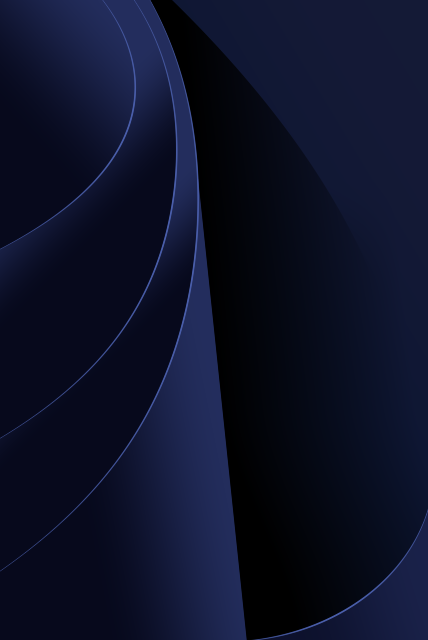
This background is drawn by a WebGL 1 fragment shader. Its source:

```glsl
precision highp float;
// Dark navy backdrop of overlapping curved folds with thin blue rims and a deep shadow.

uniform vec2 u_resolution;

const vec3 NIGHT = vec3(0.026, 0.035, 0.110);
const vec3 INDIGO = vec3(0.138, 0.178, 0.365);
const vec3 RIM = vec3(0.29, 0.37, 0.67);

// Coverage of the side where the distance is negative.
float cover(float d) {
  float pixel = 1.0 / u_resolution.x;
  return 1.0 - smoothstep(-0.6 * pixel, 0.6 * pixel, d);
}

// Signed distance to a bowed edge whose rightmost point is tip.
float bowDistance(vec2 p, vec2 tip, vec3 bend) {
  float t = (p.y - tip.y) / tip.y;
  float edge = tip.x - t * t * (bend.x + t * (bend.y + t * bend.z));
  float slope = t * (2.0 * bend.x + t * (3.0 * bend.y + t * 4.0 * bend.z)) / tip.y;
  return (p.x - edge) / sqrt(1.0 + slope * slope);
}

// Signed distance to the rounded lower right sweep, positive in the corner.
float cornerDistance(vec2 p) {
  vec2 radii = vec2(0.488, 0.410);
  vec2 e = vec2(p.x - 0.527, max(p.y - 1.094, 0.0)) / radii;
  float k = length(e);
  return (k - 1.0) * k / max(length(e / radii), 0.001);
}

vec3 foldColor(float light) {
  return mix(NIGHT, INDIGO, smoothstep(-0.08, 1.08, light));
}

// Rim that is widest halfway along and tapers towards both ends.
vec3 addRim(vec3 color, float d, float along) {
  float swell = sin(3.14159 * clamp(along, 0.0, 1.0));
  float width = mix(0.0007, 0.0020, swell);
  return mix(color, RIM, cover(abs(d) - width) * mix(0.65, 1.0, swell));
}

vec3 addFold(vec3 color, float d, float light, float along) {
  return addRim(mix(color, foldColor(light), cover(d)), d, along);
}

void main() {
  // Canvas is 1 wide and 1.5 high, with y running down from the top.
  vec2 p = gl_FragCoord.xy / u_resolution;
  p = vec2(p.x, 1.5 * (1.0 - p.y));
  float diagonal = p.x + p.y;

  // Backdrop, cooler below and warmer at the top right.
  vec3 color = mix(vec3(0.047, 0.083, 0.195), vec3(0.080, 0.100, 0.212),
                   smoothstep(0.1, 0.85, p.x - 0.6 * p.y));

  // Shadow beside the straight fold, cut off by an arched upper edge.
  float seam = p.x - 0.463 - 0.105 * (p.y - 0.42);
  float arch = p.x - 0.402 - p.y * (1.02 - 0.46 * p.y);
  float shade = clamp((seam - 0.12 * smoothstep(0.95, 1.5, p.y)) / 0.45, 0.0, 1.0);
  float open = (1.0 - cover(arch * 0.75)) * (1.0 - smoothstep(0.42, 0.70, p.y));
  color *= mix(shade, 1.0, open);

  // Lower right sweep.
  float corner = cornerDistance(p);
  vec3 sweep = mix(vec3(0.050, 0.068, 0.175), vec3(0.100, 0.130, 0.285),
                   smoothstep(0.65, 1.0, p.x - 0.3 * (p.y - 1.35)));
  color = mix(color, sweep, cover(-corner));
  color = addRim(color, corner, (p.x - 0.56) / 0.46);

  // Straight-edged fold under the curved ones.
  float straightLight = (p.x - 0.215 - 0.2 * (p.y - 1.21)) / 0.332;
  color = mix(color, foldColor(straightLight), cover(seam) * step(0.42, p.y));

  // Curved folds from the outermost to the innermost.
  color = addFold(color, bowDistance(p, vec2(0.463, 0.469), vec3(0.0928, -0.0049, 0.0148)),
                  (1.094 - diagonal) / 0.254, p.y / 1.34);
  color = addFold(color, bowDistance(p, vec2(0.413, 0.352), vec3(0.0791, -0.0075, 0.0129)),
                  (0.762 - diagonal) / 0.293, p.y / 1.03);
  color = addFold(color, bowDistance(p, vec2(0.316, 0.205), vec3(0.0758, 0.0029, 0.0033)),
                  0.45 + 2.3 * p.x - 2.05 * p.y, p.y / 0.585);

  gl_FragColor = vec4(color, 1.0);
}
```
